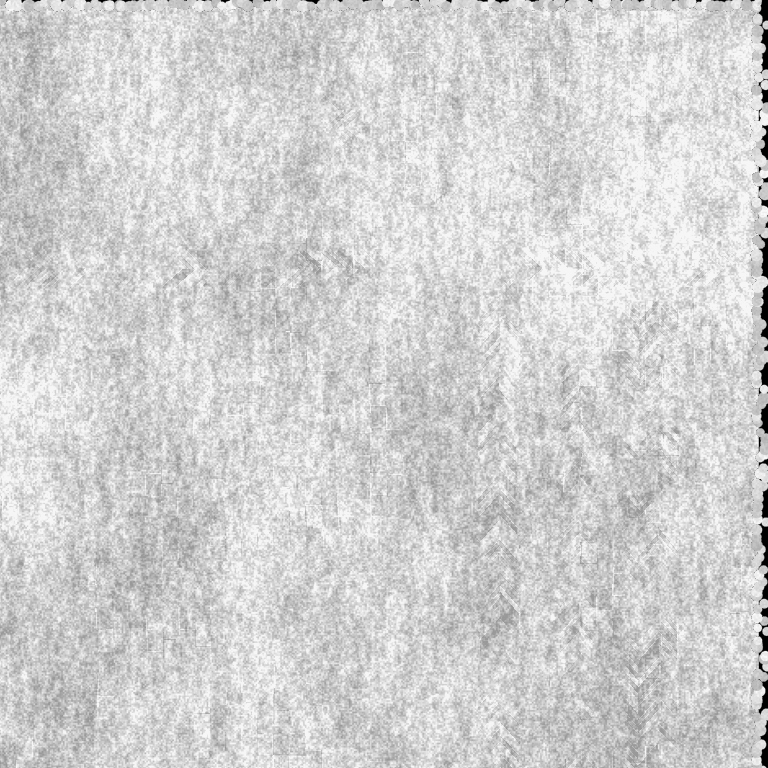
This texture is drawn by a WebGL 2 fragment shader. Its source:

```glsl
#version 300 es
precision highp float;
uniform vec2 u_resolution;
out vec4 fragColor;

const float BASE_TONE = 0.826;
const float CLOUD_CONTRAST = 0.34;
const float STREAK_CONTRAST = 0.12;
const float GRAIN_CONTRAST = 0.23;
const float SPECK_CONTRAST = 0.12;
const float BRICK_CONTRAST = 0.10;
const float WEAVE_CONTRAST = 0.20;
const vec2 TONE_RANGE = vec2(0.60, 0.965);
const vec2 BRICK_SIZE = vec2(0.021, 0.029);
const float CHEVRON_WIDTH = 0.052;
const float SLAT_WIDTH = 0.0085;
const float RIM_SPACING = 0.0075;
const float RIM_RADIUS = 0.0082;

float hash(vec2 cell, float seed) {
  uvec2 q = uvec2(ivec2(floor(cell)));
  uint h = q.x * 1597334677u ^ q.y * 3812015801u ^ uint(seed) * 2798796415u;
  h = (h ^ (h >> 16)) * 2246822519u;
  h = (h ^ (h >> 13)) * 3266489917u;
  return float((h ^ (h >> 16)) >> 8) / 16777216.0;
}

float noise(vec2 p, float seed) {
  vec2 c = floor(p), f = p - c;
  f = f * f * (3.0 - 2.0 * f);
  float low = mix(hash(c, seed), hash(c + vec2(1, 0), seed), f.x);
  float high = mix(hash(c + vec2(0, 1), seed), hash(c + vec2(1, 1), seed), f.x);
  return mix(low, high, f.y);
}

float fbm(vec2 p, float seed) {
  float sum = 0.0, weight = 0.5;
  for (int i = 0; i < 5; i++) {
    sum += weight * noise(p, seed + float(i));
    p = mat2(1.6, 1.2, -1.2, 1.6) * p + 3.7;
    weight *= 0.55;
  }
  return sum / 1.055;
}

float boxMask(vec2 d, vec2 halfSize, float blur) {
  vec2 q = abs(d) - halfSize;
  return 1.0 - smoothstep(-blur, blur, max(q.x, q.y));
}

// Scattered rectangular chips, signed tone
float chips(vec2 p, vec2 grid, vec2 size, float tilt, float seed, float px) {
  vec2 home = floor(p * grid);
  float tone = 0.0;
  for (int j = -1; j <= 1; j++)
    for (int i = -1; i <= 1; i++) {
      vec2 cell = home + vec2(i, j);
      vec2 jitter = vec2(hash(cell, seed), hash(cell, seed + 1.0));
      vec2 d = p - (cell + jitter) / grid;
      float a = (hash(cell, seed + 2.0) - 0.5) * tilt;
      d = mat2(cos(a), -sin(a), sin(a), cos(a)) * d;
      vec2 extent = size * (0.35 + 0.65 * vec2(jitter.y, hash(cell, seed + 3.0)));
      float shade = hash(cell, seed + 4.0) * 2.0 - 1.0;
      tone = mix(tone, shade, boxMask(d, extent, px) * step(0.35, abs(shade)));
    }
  return tone;
}

// Upright bricks with thin, broken seams
float bricks(vec2 p, float px) {
  p.x += 0.006 * (noise(p * vec2(9, 14), 31.0) - 0.5);
  vec2 q = p / BRICK_SIZE;
  q.y += hash(vec2(floor(q.x), 0), 32.0);
  vec2 cell = floor(q), f = (q - cell) * BRICK_SIZE;
  float seamDist = min(f.x, f.y + 0.0006);
  float seam = 1.0 - smoothstep(0.0008, 0.0014 + px, seamDist);
  float seamShade = (hash(cell, 33.0) - 0.45) * 3.0;
  return mix(hash(cell, 34.0) - 0.5, seamShade, seam * step(0.35, noise(p * 60.0, 35.0)));
}

// Slanted slats folded into chevrons along y
float chevrons(vec2 p, float seed, float px) {
  p += 0.004 * (noise(p * 18.0, seed) - 0.5);
  float column = p.x / CHEVRON_WIDTH;
  float fold = abs(fract(column) - 0.5) * CHEVRON_WIDTH;
  float slat = (p.y + fold * 1.15) / SLAT_WIDTH;
  float f = fract(slat);
  float edge = min(f, 1.0 - f) * SLAT_WIDTH;
  float shade = hash(vec2(floor(column * 2.0), floor(slat)), seed + 1.0) - 0.5;
  float seam = 1.0 - smoothstep(0.0003, 0.001 + px, edge);
  return mix(shade, 0.45 * sign(shade + 0.1), seam * 0.8);
}

float band(float x, float centre, float halfWidth) {
  return 1.0 - smoothstep(halfWidth * 0.6, halfWidth, abs(x - centre));
}

// Overlapping discs along a border: coverage and tone
vec2 rim(float along, float depth, float inset, float seed, float px) {
  vec2 result = vec2(smoothstep(-px, px, depth - inset), 0.0);
  float home = floor(along / RIM_SPACING);
  for (int i = -2; i <= 2; i++) {
    vec2 cell = vec2(home + float(i), 0);
    float h = hash(cell, seed);
    float at = (cell.x + hash(cell, seed + 1.0)) * RIM_SPACING;
    float centre = mix(inset + 0.003, 0.001, h * h * h);
    float radius = RIM_RADIUS * mix(0.7, 1.0, hash(cell, seed + 2.0));
    float disc = 1.0 - smoothstep(-px, px, length(vec2(along - at, depth - centre)) - radius);
    float tone = 0.7 + 0.27 * hash(cell, seed + 3.0);
    result = vec2(max(result.x, disc), mix(result.y, tone, disc));
  }
  return result;
}

void main() {
  vec2 p = gl_FragCoord.xy / u_resolution;
  float px = 0.7 / min(u_resolution.x, u_resolution.y);

  // Stained clouds and upright streaks
  float tone = BASE_TONE + CLOUD_CONTRAST * (fbm(p * vec2(5.5, 4.5), 1.0) - 0.5);
  tone += STREAK_CONTRAST * (fbm(p * vec2(60, 13), 8.0) - 0.5);
  tone += STREAK_CONTRAST * (noise(p * vec2(150, 45), 14.0) - 0.5);

  // Worn paving patterns
  float wear = smoothstep(0.35, 0.62, fbm(p * 24.0, 15.0));
  float brickArea = smoothstep(0.38, 0.6, noise(p * 5.0, 21.0)) * wear;
  tone += BRICK_CONTRAST * brickArea * bricks(p, px);
  float columns = max(band(p.x, 0.65, 0.035), band(p.x, 0.85, 0.045));
  columns = max(columns, 0.7 * band(p.x, 0.75, 0.03)) * (1.0 - smoothstep(0.55, 0.68, p.y));
  float rows = max(band(p.y, 0.65, 0.03), 0.8 * band(p.y, 0.84, 0.05));
  rows *= smoothstep(0.35, 0.6, noise(p * vec2(9, 5), 24.0));
  tone += WEAVE_CONTRAST * wear * columns * chevrons(p, 40.0, px);
  tone += WEAVE_CONTRAST * wear * rows * chevrons(p.yx, 44.0, px);

  // Flakes, scratches and fine grain
  tone += 0.06 * chips(p, vec2(85, 70), vec2(0.005, 0.006), 1.2, 50.0, px);
  tone += 0.08 * wear * chips(p, vec2(55, 32), vec2(0.0016, 0.014), 0.25, 60.0, px);
  tone += SPECK_CONTRAST * (noise(p * vec2(210, 170), 70.0) - 0.5);
  float grain = noise(p * 470.0, 71.0) - 0.5;
  tone += GRAIN_CONTRAST * grain;
  tone = clamp(tone, TONE_RANGE.x, TONE_RANGE.y);

  // Scalloped right and top borders over black
  vec2 right = rim(p.y, 1.0 - p.x, 0.012, 80.0, px);
  vec2 top = rim(p.x, 1.0 - p.y, 0.005, 90.0, px);
  float discTone = max(right.y, top.y);
  tone = mix(tone, discTone + 0.06 * grain, 0.8 * step(0.5, discTone));
  fragColor = vec4(vec3(tone * right.x * top.x), 1.0);
}
```
